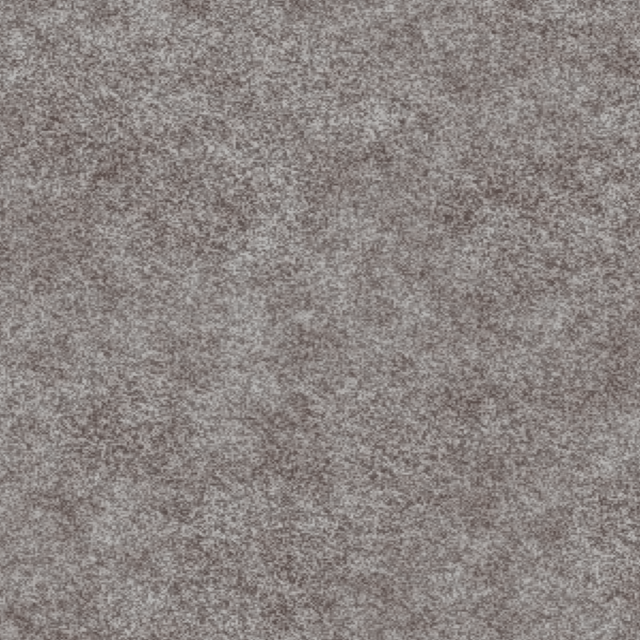
Reproduce this texture procedurally as a Shadertoy shader.

```glsl
// Draws a weathered warm-grey stone surface with small cloudy patches and fine speckle.

// Integer hash of a lattice cell, from 0 to 1
float hash(vec2 cell) {
    uvec2 q = uvec2(ivec2(cell) + 32768);
    uint h = q.x * 1597334677u ^ q.y * 3812015801u;
    h = (h ^ (h >> 15)) * 2246822519u;
    h = (h ^ (h >> 13)) * 3266489917u;
    return float((h ^ (h >> 16)) >> 8) / 16777216.0;
}

// Smooth value noise, from 0 to 1
float noise(vec2 p) {
    vec2 cell = floor(p);
    vec2 f = fract(p);
    f = f * f * (3.0 - 2.0 * f);
    float low = mix(hash(cell), hash(cell + vec2(1, 0)), f.x);
    float high = mix(hash(cell + vec2(0, 1)), hash(cell + vec2(1, 1)), f.x);
    return mix(low, high, f.y);
}

// Layered patches centred on zero, strongest in the middle octave
float patches(vec2 uv) {
    float sum = 0.0;
    float frequency = 6.0;
    for (int i = 0; i < 5; i++) {
        float turn = 0.25 * float(i) - 0.4;
        mat2 tilt = mat2(cos(turn), sin(turn), -sin(turn), cos(turn));
        vec2 p = tilt * uv * frequency * vec2(1.0, 1.4) + 17.3 * float(i);
        sum += (0.28 - 0.07 * abs(float(i) - 2.0)) * (noise(p) - 0.5);
        frequency *= 2.1;
    }
    return sum;
}

// Fine speckle centred on zero, slightly wider than tall
float speckle(vec2 uv) {
    float fine = noise(uv * vec2(300.0, 350.0)) - 0.5;
    float coarse = noise(mat2(0.96, 0.28, -0.28, 0.96) * uv * vec2(150.0, 190.0) + 41.0) - 0.5;
    return 0.65 * fine + 0.4 * coarse;
}

void mainImage(out vec4 fragColor, in vec2 fragCoord) {
    vec2 uv = fragCoord / iResolution.y;

    // Mottling, stretched sideways
    float mottle = patches(uv);
    float tone = 0.53 + 1.15 * mottle;

    // Grain whose strength drifts gently across the surface
    float roughness = smoothstep(0.2, 0.8, noise(uv * vec2(5.0, 6.0) + 80.0));
    tone += mix(1.5, 1.8, roughness) * speckle(uv);

    // Brown-grey hollows to pale grey crust, with warmer dark patches
    vec3 hollow = vec3(0.42, 0.385, 0.375);
    vec3 crust = vec3(0.655, 0.635, 0.625);
    vec3 stone = mix(hollow, crust, clamp(tone, -0.3, 1.3));
    stone -= vec3(0.03, -0.01, -0.02) * mottle;
    fragColor = vec4(stone, 1.0);
}
```
